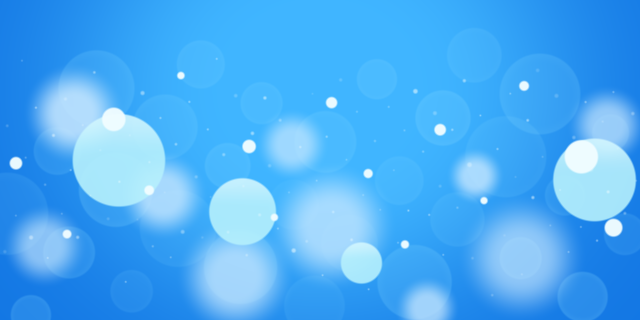
This background is drawn by a WebGL 1 fragment shader. Its source:

```glsl
precision highp float;
// Blue bokeh backdrop: a radial sky gradient under layers of scattered discs.
// Each layer is a loop: columns with hashed jitter give x, a golden-ratio
// sequence gives height; layers differ in size, softness and opacity.

uniform vec2 u_resolution;

// Colours
const vec3 DEEP_BLUE = vec3(0.07, 0.46, 0.89);
const vec3 SKY_BLUE = vec3(0.25, 0.71, 1.00);
const vec3 VEIL_BLUE = vec3(0.50, 0.84, 1.00);
const vec3 GLOW_WHITE = vec3(0.81, 0.92, 1.00);
const vec3 PALE_CYAN = vec3(0.71, 0.94, 0.99);
const vec3 DOT_WHITE = vec3(0.94, 0.99, 1.00);

// Number of discs in each layer
const int VEILS = 30;
const int GLOWS = 10;
const int PALE_DISCS = 4;
const int DOTS = 15;
const int DUST = 110;

// Ranges as (low, high); lengths are fractions of the canvas height
const vec2 VEIL_RADIUS = vec2(0.055, 0.13);
const vec2 VEIL_ALPHA = vec2(0.08, 0.27);
const vec2 GLOW_RADIUS = vec2(0.06, 0.165);
const vec2 GLOW_ALPHA = vec2(0.60, 0.85);
const vec2 PALE_RADIUS = vec2(0.05, 0.155);
const vec2 DOT_RADIUS = vec2(0.011, 0.055);
const vec2 DUST_RADIUS = vec2(0.002, 0.007);
const vec2 DUST_ALPHA = vec2(0.15, 0.55);

const vec2 LIGHT_CENTER = vec2(0.5, 0.72); // x as a share of the width
const vec2 LIGHT_SPREAD = vec2(0.70, 0.55);
const float PALE_ALPHA = 0.90;
const float EDGE_BLUR = 0.004;
const float GOLDEN = 0.618034;

float hash(float index, float seed) {
  return fract(sin(index * 12.9898 + seed * 78.233) * 43758.5453);
}

float pick(vec2 range, float t) {
  return mix(range.x, range.y, t);
}

// Centre of disc number index, spread evenly over the width and a height band
vec2 scatter(float index, int count, float seed, vec2 band, float phase) {
  float column = (index + 0.15 + 0.7 * hash(index, seed)) / float(count);
  float level = fract(phase + GOLDEN * index);
  return vec2(column * u_resolution.x / u_resolution.y, pick(band, level));
}

// Coverage of a disc with an antialiased edge
float disc(float dist, float radius) {
  float blur = max(EDGE_BLUR, 0.75 / u_resolution.y);
  return 1.0 - smoothstep(radius - blur, radius + blur, dist);
}

vec3 backdrop(vec2 p, float aspect) {
  vec2 d = p - LIGHT_CENTER * vec2(aspect, 1.0);
  float light = exp(-dot(d * d, 1.0 / LIGHT_SPREAD));
  return mix(DEEP_BLUE, SKY_BLUE, smoothstep(0.0, 0.9, light));
}

void main() {
  vec2 p = gl_FragCoord.xy / u_resolution.y;
  vec3 color = backdrop(p, u_resolution.x / u_resolution.y);

  // Faint veils with a slightly brighter rim
  for (int i = 0; i < VEILS; i++) {
    float n = float(i);
    float dist = distance(p, scatter(n, VEILS, 1.0, vec2(0.0, 0.83), 0.4));
    float radius = pick(VEIL_RADIUS, hash(n, 2.0));
    float rim = 0.75 + 0.25 * smoothstep(0.75 * radius, radius, dist);
    float alpha = pick(VEIL_ALPHA, hash(n, 3.0)) * rim;
    color = mix(color, VEIL_BLUE, alpha * disc(dist, radius));
  }

  // Blurred white glows
  for (int i = 0; i < GLOWS; i++) {
    float n = float(i);
    float dist = distance(p, scatter(n, GLOWS, 4.0, vec2(0.03, 0.70), 0.3));
    float radius = pick(GLOW_RADIUS, hash(n, 5.0));
    float cover = 1.0 - smoothstep(0.4 * radius, 1.25 * radius, dist);
    color = mix(color, GLOW_WHITE, cover * pick(GLOW_ALPHA, hash(n, 6.0)));
  }

  // Large crisp discs, whiter towards the top
  for (int i = 0; i < PALE_DISCS; i++) {
    float n = float(i);
    vec2 center = scatter(n, PALE_DISCS, 7.0, vec2(0.10, 0.52), 0.95);
    float radius = pick(PALE_RADIUS, fract(0.9 + GOLDEN * n));
    float sheen = smoothstep(0.1, 1.0, (p.y - center.y) / radius);
    vec3 tint = mix(PALE_CYAN, DOT_WHITE, 0.5 * sheen);
    color = mix(color, tint, PALE_ALPHA * disc(distance(p, center), radius));
  }

  // Fine dust, densest around the middle height
  for (int i = 0; i < DUST; i++) {
    float n = float(i);
    vec2 center = scatter(n, DUST, 8.0, vec2(0.05, 0.85), 0.1);
    center.y = mix(center.y, 0.5, 0.4 * hash(n, 9.0));
    float radius = pick(DUST_RADIUS, pow(hash(n, 10.0), 3.0));
    float alpha = pick(DUST_ALPHA, hash(n, 11.0));
    color = mix(color, DOT_WHITE, alpha * disc(distance(p, center), radius));
  }

  // Bright dots, mostly small
  for (int i = 0; i < DOTS; i++) {
    float n = float(i);
    float dist = distance(p, scatter(n, DOTS, 12.0, vec2(0.20, 0.78), 0.5));
    float radius = pick(DOT_RADIUS, pow(hash(n, 13.0), 2.5));
    color = mix(color, DOT_WHITE, 0.97 * disc(dist, radius));
  }

  gl_FragColor = vec4(color, 1.0);
}
```
